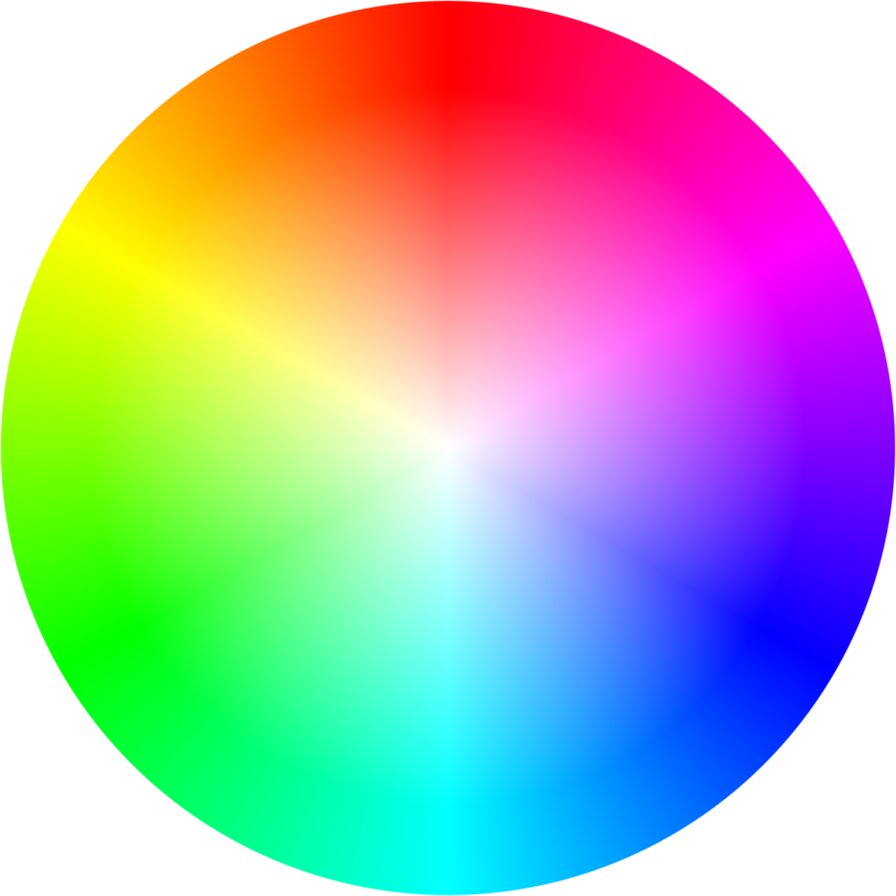
Give the GLSL for this background, as a three.js fragment shader.

```glsl
// A hue wheel on white: red at the top, fading to a white centre.
varying vec2 vUv;

const float TAU = 6.2831853;
const vec3 PAPER = vec3(1.0);
const vec2 WHEEL_CENTER = vec2(0.5);
const float WHEEL_RADIUS = 0.499;
const float FULL_COLOR_RADIUS = 0.4;
const float EDGE_SOFTNESS = 0.0012;

// Pure spectrum colour; hue runs from 0 to 1 through red, green and blue.
vec3 spectrum(float hue) {
  vec3 ramp = abs(fract(hue + vec3(0.0, 2.0, 1.0) / 3.0) * 6.0 - 3.0);
  return clamp(ramp - 1.0, 0.0, 1.0);
}

// Turns counter-clockwise from straight up, from 0 to 1.
float turnFromTop(vec2 offset) {
  // The tiny shift keeps atan defined at the exact centre.
  return fract(atan(-offset.x, offset.y + 1e-6) / TAU);
}

// Signed distance to a circle around the origin.
float circleDistance(vec2 offset, float radius) {
  return length(offset) - radius;
}

// Wheel colour: hue by angle, saturation by distance from the centre.
vec3 wheelColor(vec2 offset, float fullColorRadius) {
  float saturation = clamp(length(offset) / fullColorRadius, 0.0, 1.0);
  return mix(vec3(1.0), spectrum(turnFromTop(offset)), saturation);
}

void main() {
  vec2 offset = vUv - WHEEL_CENTER;
  vec3 wheel = wheelColor(offset, FULL_COLOR_RADIUS);

  // Smooth rim against the paper.
  float rim = circleDistance(offset, WHEEL_RADIUS);
  float outside = smoothstep(-EDGE_SOFTNESS, EDGE_SOFTNESS, rim);

  gl_FragColor = vec4(mix(wheel, PAPER, outside), 1.0);
}
```
